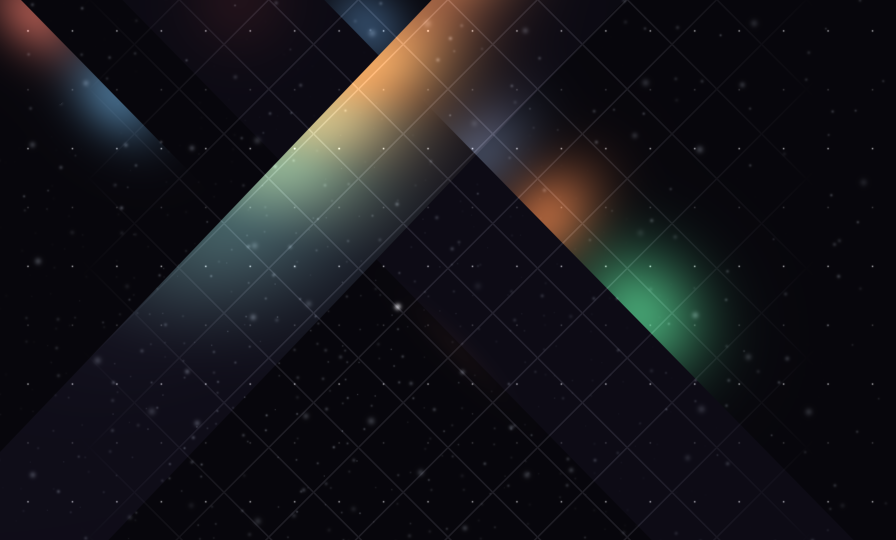
A WebGL 2 fragment shader for this background:

```glsl
#version 300 es
precision highp float;
// Dark crossing diagonal bands whose edges catch coloured light, under a fine
// lattice, rows of dots and soft dust. Bands are half planes of two slanted
// axes; each light is a gaussian along and across an edge.
uniform vec2 u_resolution;
out vec4 outColor;

float pixel; // size of one pixel in design units (canvas is 768 wide)

float side(float d) { return smoothstep(-pixel, pixel, d); }
float bell(float x, float width) { x /= width; return exp(-x * x); }

vec3 hash3(vec2 cell) {
  vec3 h = fract(cell.xyx * vec3(0.1031, 0.1030, 0.0973));
  h += dot(h, h.yxz + 33.33);
  return fract((h.xxy + h.yxx) * h.zyx);
}

// Light inside the rising band: amber, then gold, sage and shadow
vec3 bandLight(float across, float y) {
  float e = y - 0.25 * across;
  vec3 c = mix(vec3(0.56, 0.33, 0.17), vec3(0.87, 0.60, 0.29), smoothstep(-5.0, 58.0, e));
  c = mix(c, vec3(0.74, 0.68, 0.42), smoothstep(62.0, 105.0, e));
  c = mix(c, vec3(0.49, 0.62, 0.45), smoothstep(98.0, 145.0, e));
  c = mix(c, vec3(0.18, 0.30, 0.26), smoothstep(135.0, 198.0, e));
  c = mix(c, vec3(0.0), smoothstep(170.0, 300.0, e));
  return c * bell(across, 62.0 + 0.25 * y);
}

// One layer of round specks, one per cell
float dust(vec2 p, float cellSize, float radius, float density) {
  vec2 cell = floor(p / cellSize);
  vec3 h = hash3(cell + cellSize);
  vec2 center = (cell + 0.2 + 0.6 * h.xy) * cellSize;
  float size = radius * (0.6 + 0.6 * h.x);
  float glow = bell(length(p - center), max(size, pixel * 0.7));
  return glow * step(1.0 - density, h.z) * (0.3 + 0.7 * h.y);
}

void main() {
  pixel = 768.0 / u_resolution.x;
  vec2 p = vec2(gl_FragCoord.x, u_resolution.y - gl_FragCoord.y) * pixel;

  // Slanted axes: rise crosses the rising band, fall the falling ones
  float rise = p.x + 0.955 * p.y - 370.0;
  float fall = p.x - 0.98 * p.y;
  float along = p.x + p.y;
  float upper = 1.0 - side(rise);
  float lower = side(rise - 165.0);
  float band = (1.0 - upper) * (1.0 - lower);

  // Dark surfaces
  vec3 color = vec3(0.029, 0.025, 0.047);
  float falling = side(fall - 105.0) * (1.0 - side(fall - 278.0));
  color = mix(color, vec3(0.050, 0.043, 0.083), falling * (lower + 0.8 * upper));
  color = mix(color, vec3(0.057, 0.049, 0.094), band * (1.0 - smoothstep(300.0, 560.0, p.x) * 0.5));
  color += vec3(0.08, 0.03, 0.025) * upper * falling * bell(length(p - vec2(205.0, 0.0)), 45.0);
  color += vec3(0.04, 0.022, 0.015) * lower * bell(fall - 98.0, 16.0) * bell(along - 690.0, 70.0);

  // Light along the rising band
  color += band * bandLight(max(rise, 0.0), p.y);
  color += band * vec3(0.055, 0.065, 0.075) * bell(p.y - 215.0, 85.0) * bell(rise - 50.0, 100.0);

  // Light beyond the right falling edge: slate, copper, emerald
  float q = fall - 278.0;
  vec3 rightLight = vec3(0.20, 0.23, 0.28) * bell(along - 545.0, 48.0)
    + vec3(0.60, 0.33, 0.17) * bell(along - 655.0, 52.0)
    + vec3(0.23, 0.58, 0.38) * bell(along - 818.0, 82.0);
  color += rightLight * side(q) * bell(q - 6.0, 72.0) * (1.0 - upper);
  color += vec3(0.15, 0.24, 0.32) * upper * side(q) * bell(along - 338.0, 55.0) * bell(q - 15.0, 45.0);

  // Light below the left falling edge: coral to steel blue
  float r = 18.0 - fall;
  vec3 leftLight = vec3(0.54, 0.27, 0.22) * bell(along - 40.0, 60.0)
    + vec3(0.22, 0.36, 0.45) * bell(along - 180.0, 62.0);
  color += leftLight * side(r) * bell(r, 44.0);

  // Diagonal lattice, fading away from the middle
  vec2 c = p - vec2(384.0, 230.0);
  vec2 diagonal = vec2(c.x + c.y, c.x - c.y) / 76.8;
  vec2 toLine = abs(fract(diagonal + 0.5) - 0.5) * 54.3;
  vec2 line = 1.0 - smoothstep(0.2, 0.5 + pixel * 0.8, toLine);
  float latticeFade = 1.0 - smoothstep(120.0, 320.0, abs(c.x));
  color += vec3(0.10, 0.10, 0.11) * max(line.x, line.y) * (0.15 + 0.75 * latticeFade)
    * (1.0 - smoothstep(290.0, 315.0, abs(c.x)));

  // Rows of fine dots, every second row brighter
  vec2 grid = (p - vec2(24.0, 26.5)) / vec2(38.1, 50.45);
  vec2 toDot = (fract(grid + 0.5) - 0.5) * vec2(38.1, 50.45);
  float rowLight = mix(0.5, 0.16, mod(floor(grid.y + 0.5), 2.0));
  color += rowLight * bell(length(toDot), max(0.8, pixel * 0.55));

  // Dust, thicker toward the bottom centre, and one brighter mote
  float thick = bell(length(p - vec2(260.0, 390.0)), 190.0);
  color += vec3(0.9, 0.95, 1.0) * (0.20 * dust(p, 47.0, 2.8, 0.35)
    + 0.17 * dust(p + 11.0, 23.0, 1.5, 0.25 + 0.2 * thick)
    + 0.25 * thick * dust(p + 5.0, 14.0, 1.0, 0.35));
  color += 0.55 * bell(length(p - vec2(341.0, 263.0)), 3.0);

  outColor = vec4(clamp(color, 0.0, 1.0), 1.0);
}
```
